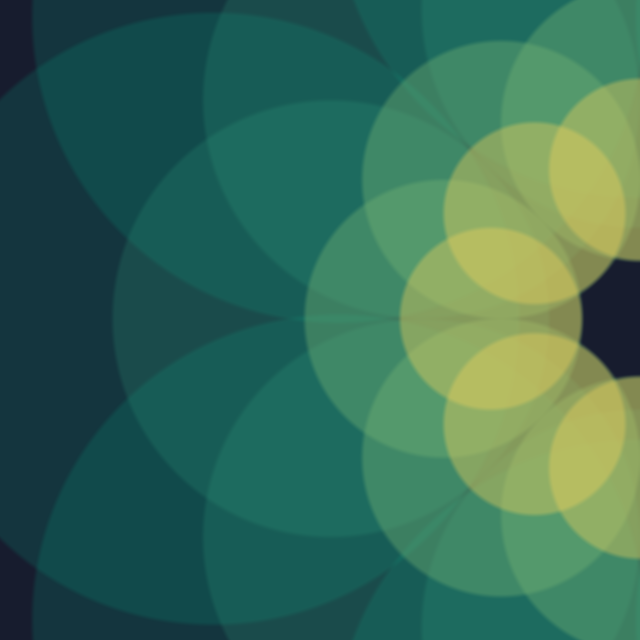
This background is drawn by a three.js fragment shader. Its source:

```glsl
// A translucent flower on a night-blue ground, centred on the right edge.
// Four rings of eight overlapping discs are blended from the outside in,
// so the overlaps build up lighter petals and leave dark seams between them.

varying vec2 vUv;

const float TAU = 6.2831853;
const int PETALS = 8;
const float EDGE_SOFTNESS = 0.005;

const vec2 FLOWER_CENTER = vec2(1.0, 0.502);

const vec3 NIGHT = vec3(0.09, 0.11, 0.18);
const vec3 DEEP_TEAL = vec3(0.0, 0.76, 0.59);
const vec3 TEAL = vec3(0.20, 0.65, 0.51);
const vec3 LEAF = vec3(0.45, 0.70, 0.45);
const vec3 GOLD = vec3(0.93, 0.82, 0.36);

// Soft coverage of a disc: 1 inside, 0 outside.
float discMask(vec2 p, vec2 center, float radius) {
  float dist = length(p - center) - radius;
  return 1.0 - smoothstep(-EDGE_SOFTNESS, EDGE_SOFTNESS, dist);
}

// Blends one ring of evenly spaced translucent discs over the base colour.
vec3 petalRing(vec3 base, vec2 p, float orbit, float radius, vec3 tint, float opacity) {
  vec3 color = base;
  for (int i = 0; i < PETALS; i++) {
    float angle = TAU * float(i) / float(PETALS);
    vec2 center = orbit * vec2(cos(angle), sin(angle));
    color = mix(color, tint, opacity * discMask(p, center, radius));
  }
  return color;
}

void main() {
  vec2 p = vUv - FLOWER_CENTER;

  // Wide, faint petals first, then the brighter inner rings.
  vec3 color = NIGHT;
  color = petalRing(color, p, 0.667, 0.478, DEEP_TEAL, 0.15);
  color = petalRing(color, p, 0.483, 0.341, TEAL, 0.20);
  color = petalRing(color, p, 0.307, 0.217, LEAF, 0.40);
  color = petalRing(color, p, 0.233, 0.142, GOLD, 0.40);

  gl_FragColor = vec4(color, 1.0);
}
```
